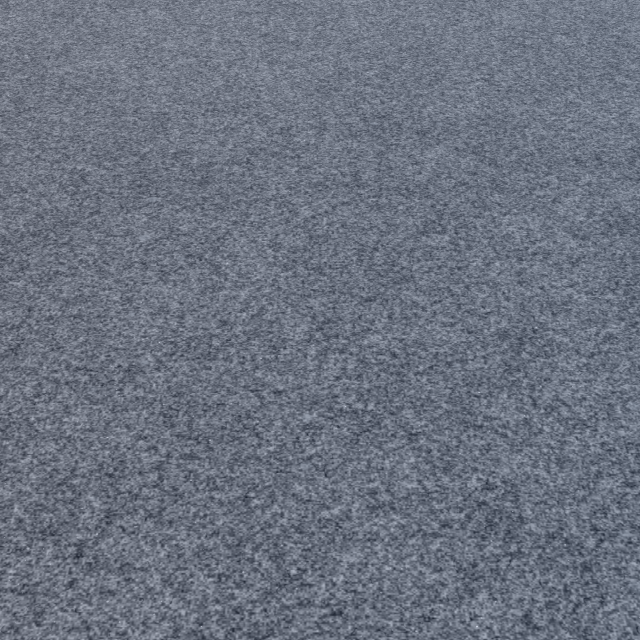
Give the GLSL for this texture, as a Shadertoy shader.

```glsl
const vec3 ASPHALT = vec3(0.418, 0.445, 0.498);
const vec3 SIDE_TINT = vec3(-0.012, 0.000, 0.008);  // cooler toward the right
const vec3 STONE_TINT = vec3(0.95, 1.00, 1.03);
const float HORIZON = 2.0;          // vanishing height in canvas units
const float FORESHORTEN = 2.5;
const float COARSE_FREQ = 90.0;
const float MEDIUM_FREQ = 170.0;
const float FINE_FREQ = 300.0;
const float COARSE_AMP = 0.12;
const float MEDIUM_AMP = 0.21;
const float FINE_AMP = 0.24;
const float MOTTLE_AMP = 0.045;
const float PATCH_AMP = 0.035;
const float CRACK_DEPTH = 0.13;
const float STONE_FREQ = 24.0;
const float STONE_SHARE = 0.035;
const float STONE_GAIN = 0.10;
const float GLINT_FREQ = 115.0;
const float GLINT_SHARE = 0.035;
const float GLINT_GAIN = 0.30;
const float SLOPE = 0.035;          // brightening with distance
const float HAZE = 0.022;           // sheen along the far edge
const int SAMPLES = 2;              // per axis, for antialiasing

float hash(vec2 p) {
    vec3 q = fract(p.xyx * 0.1031);
    q += dot(q, q.yzx + 33.33);
    return fract((q.x + q.y) * q.z);
}

// Smooth value noise centred on zero
float noise(vec2 p) {
    vec2 cell = floor(p);
    vec2 f = fract(p);
    f = f * f * (3.0 - 2.0 * f);
    float low = mix(hash(cell), hash(cell + vec2(1, 0)), f.x);
    float high = mix(hash(cell + vec2(0, 1)), hash(cell + vec2(1, 1)), f.x);
    return mix(low, high, f.y) - 0.5;
}

// Sparse rough-edged blobs, at most one per cell
float blobs(vec2 p, float share, float seed) {
    vec2 cell = floor(p);
    vec2 key = cell + seed;
    vec2 jitter = vec2(hash(key + 17.3), hash(key + 41.7));
    vec2 offset = fract(p) - mix(vec2(0.36), vec2(0.64), jitter);
    float size = hash(key + 73.1);
    float radius = mix(0.14, 0.31, size * size);
    float edge = length(offset) + 0.10 * noise(p * 7.0);
    float present = step(1.0 - share, hash(key));
    float strength = mix(0.35, 1.0, hash(key + 97.9));
    return present * strength * smoothstep(radius + 0.05, radius - 0.07, edge);
}

// Short, broken dark crevices between grains
float cracks(vec2 ground) {
    float line = abs(noise(ground * vec2(65.0, 100.0) + 31.0));
    float mask = noise(ground * vec2(38.0, 50.0) + 83.0);
    return smoothstep(0.10, 0.0, line) * smoothstep(0.08, 0.30, mask);
}

vec3 road(vec2 uv) {
    // Project the canvas onto the receding ground
    float depth = HORIZON / (HORIZON - uv.y);
    vec2 ground = vec2((uv.x - 0.5) * depth, FORESHORTEN * depth) + 5.0;
    float nearness = 1.0 - uv.y;

    // Grain at three sizes over broad mottling
    float tone = COARSE_AMP * noise(ground * COARSE_FREQ);
    tone += MEDIUM_AMP * noise(ground * MEDIUM_FREQ + 13.0);
    tone += FINE_AMP * noise(ground * FINE_FREQ + 29.0);
    tone += MOTTLE_AMP * noise(ground * 32.0 + 47.0);
    tone += PATCH_AMP * noise(ground * 7.0 + 61.0);
    tone *= mix(0.85, 1.08, nearness);

    // Crevices and bright glints
    tone -= CRACK_DEPTH * cracks(ground) * mix(0.25, 1.0, nearness);
    float glint = blobs(ground * GLINT_FREQ, GLINT_SHARE, 211.0);
    tone += GLINT_GAIN * glint * glint * mix(0.5, 1.0, nearness);

    // Overall light and pale stones
    float light = SLOPE * (uv.y - 0.45) + HAZE * smoothstep(0.7, 1.0, uv.y);
    float stone = blobs(ground * STONE_FREQ, STONE_SHARE, 127.0);
    vec3 color = ASPHALT + light + SIDE_TINT * (uv.x - 0.5);
    color += tone * (1.0 - 0.45 * stone);
    return color + STONE_TINT * STONE_GAIN * stone;
}

void mainImage(out vec4 fragColor, in vec2 fragCoord) {
    vec3 total = vec3(0.0);
    for (int j = 0; j < SAMPLES; j++) {
        for (int i = 0; i < SAMPLES; i++) {
            vec2 shift = (vec2(i, j) + 0.5) / float(SAMPLES) - 0.5;
            total += road((fragCoord + shift) / iResolution.xy);
        }
    }
    vec3 color = total / float(SAMPLES * SAMPLES);
    fragColor = vec4(clamp(color, 0.0, 1.0), 1.0);
}
```
